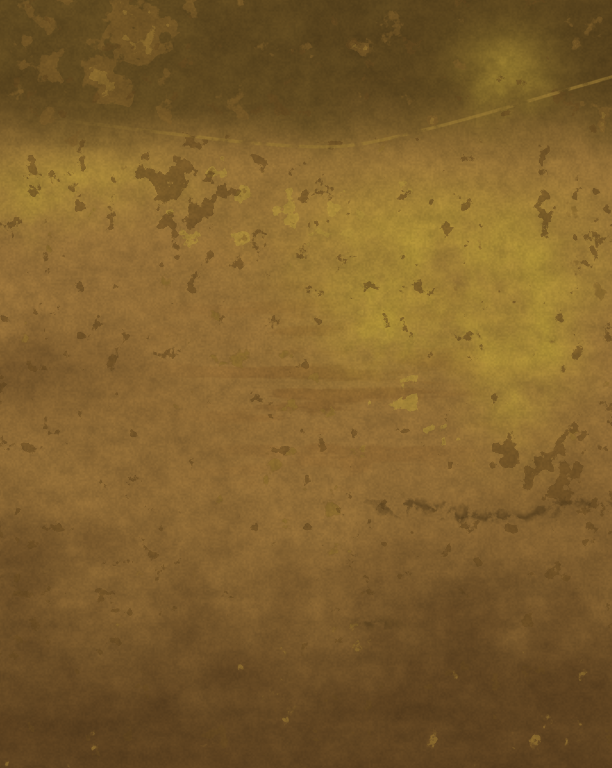
Reproduce this texture procedurally as a WebGL 2 fragment shader.

```glsl
#version 300 es
precision highp float;
// Weathered golden-brown plaster with yellow glows, peeling flakes and a long curved scratch.
uniform vec2 u_resolution;
out vec4 outColor;

float hash(vec2 p) {
  vec3 q = fract(vec3(p.xyx) * 0.1031);
  q += dot(q, q.yzx + 33.33);
  return fract((q.x + q.y) * q.z);
}

float noise(vec2 p) {
  vec2 i = floor(p), f = fract(p);
  f = f * f * (3.0 - 2.0 * f);
  return mix(mix(hash(i), hash(i + vec2(1, 0)), f.x),
             mix(hash(i + vec2(0, 1)), hash(i + vec2(1, 1)), f.x), f.y);
}

float fbm(vec2 p) {
  float sum = 0.0, amp = 0.5;
  for (int i = 0; i < 5; i++) {
    sum += amp * noise(p);
    p = mat2(1.6, 1.2, -1.2, 1.6) * p + 17.3;
    amp *= 0.52;
  }
  return sum;
}

// Soft elliptical spot, 1 at its centre
float spot(vec2 p, vec2 centre, vec2 radius) {
  vec2 d = (p - centre) / radius;
  return exp(-dot(d, d));
}

void main() {
  vec2 p = gl_FragCoord.xy / u_resolution.y;
  float cloud = fbm(p * 5.0 + 3.0) - 0.5;
  float mottle = fbm(p * 24.0 + 40.0) - 0.5;
  float fine = fbm(p * 75.0 + 9.0) - 0.5;
  float brushed = fbm(p * vec2(7.0, 70.0)) - 0.5;
  vec2 q = p + 0.05 * vec2(cloud, mottle);

  // Light wall between a dark floor and a dark upper band
  float upper = smoothstep(0.77, 0.89, q.y + 0.05 * cloud);
  float tone = smoothstep(0.03, 0.40, q.y + 0.12 * cloud) * (1.0 - 0.93 * upper);
  tone -= 0.55 * spot(q, vec2(0.03, 0.52), vec2(0.13, 0.06));
  tone -= 0.35 * spot(q, vec2(0.0, 0.25), vec2(0.10, 0.08));
  tone -= 0.25 * spot(q, vec2(0.72, 0.37), vec2(0.10, 0.06));
  tone += 0.35 * cloud + 0.22 * mottle;
  vec3 color = mix(vec3(0.355, 0.25, 0.12), vec3(0.575, 0.43, 0.215), clamp(tone, 0.0, 1.0));
  color = mix(color, color * vec3(0.96, 1.03, 0.92), upper);

  // Rusty brushed patches in the middle
  float rust = spot(q, vec2(0.46, 0.52), vec2(0.20, 0.15));
  rust *= smoothstep(-0.08, 0.16, brushed + 0.6 * mottle);
  color = mix(color, vec3(0.47, 0.325, 0.15), 0.6 * rust);

  // Yellow glows: centre and radius
  vec4 glows[6] = vec4[6](
    vec4(0.09, 0.76, 0.15, 0.045), vec4(0.65, 0.91, 0.06, 0.055),
    vec4(0.58, 0.70, 0.20, 0.08), vec4(0.50, 0.58, 0.06, 0.05),
    vec4(0.68, 0.52, 0.07, 0.09), vec4(0.60, 0.61, 0.16, 0.09));
  float glow = 0.0;
  for (int i = 0; i < 6; i++) glow += spot(q, glows[i].xy, glows[i].zw);
  glow = min(glow, 1.25) * (0.62 + 0.7 * mottle + 0.5 * cloud);
  color = mix(color, vec3(0.675, 0.565, 0.21), clamp(glow, 0.0, 0.9));

  // Peeling flakes: pale ones on the wall, ochre ones in the upper band
  float chips = fbm(p * 32.0 + 71.0) + 0.25 * cloud;
  float paleArea = spot(p, vec2(0.40, 0.73), vec2(0.19, 0.055))
                 + spot(p, vec2(0.50, 0.58), vec2(0.06, 0.05))
                 + 0.7 * spot(p, vec2(0.54, 0.47), vec2(0.07, 0.05));
  float pale = smoothstep(0.0, 0.035, chips - 0.79 + 0.22 * min(paleArea, 1.0));
  color = mix(color, vec3(0.66, 0.54, 0.22), 0.75 * pale);
  float ochreArea = upper * (0.35 + 0.65 * (1.0 - smoothstep(0.20, 0.38, p.x)));
  ochreArea += upper * spot(p, vec2(0.56, 0.97), vec2(0.05, 0.08));
  float ochre = smoothstep(0.0, 0.06, chips - 0.76 + 0.19 * min(ochreArea, 1.0));
  color = mix(color, vec3(0.48, 0.355, 0.155), 0.65 * ochre);

  // Dark pits, dense below the upper band and sparse elsewhere
  float pits = fbm(p * 48.0 + 123.0);
  float pitArea = spot(q, vec2(0.27, 0.77), vec2(0.13, 0.07))
                + spot(q, vec2(0.70, 0.38), vec2(0.09, 0.06));
  float pit = smoothstep(0.0, 0.05, pits - 0.72 + 0.18 * min(pitArea, 1.0));
  color = mix(color, vec3(0.39, 0.28, 0.12), 0.6 * pit);

  // Broken horizontal stain and two small dark scuffs
  float stain = smoothstep(0.44, 0.52, p.x) * exp(-pow((q.y - 0.342 + 0.012 * mottle) / 0.009, 2.0));
  stain += spot(p, vec2(0.49, 0.188), vec2(0.035, 0.008));
  stain += spot(p, vec2(0.065, 0.254), vec2(0.025, 0.005));
  stain *= smoothstep(-0.10, 0.12, fine + 0.5 * mottle);
  color = mix(color, vec3(0.30, 0.22, 0.10), 0.65 * min(stain, 1.0));

  // Long curved scratch, steeper on the right
  float dx = p.x - 0.42;
  float slope = mix(0.13, 0.30, smoothstep(-0.1, 0.1, dx));
  float curve = 0.808 + slope * (sqrt(dx * dx + 0.006) - 0.077) + 0.004 * cloud;
  float scratch = 1.0 - smoothstep(0.0010, 0.0032, abs(p.y - curve));
  scratch *= smoothstep(0.05, 0.30, p.x) * smoothstep(-0.22, 0.05, fine);
  color = mix(color, vec3(0.57, 0.45, 0.19), 0.7 * scratch);

  // Brush streaks, surface wear and fine grain
  float grain = noise(p * 430.0) - 0.5;
  color *= 1.0 + 0.10 * brushed + 0.16 * fine + 0.085 * grain;
  outColor = vec4(color, 1.0);
}
```
